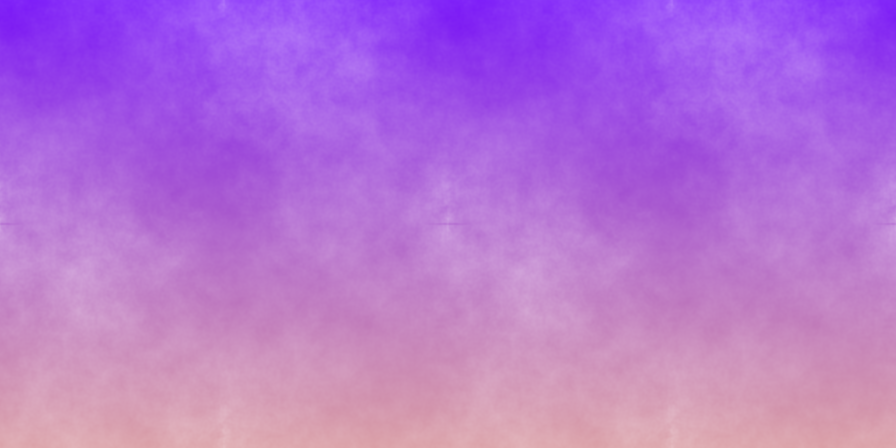
This background is drawn by a Shadertoy shader. Its source:

```glsl
// Soft violet-to-rose sky under a thin veil of white cloud.
// A vertical gradient is lightened by broad warped drifts plus wrapped
// gradient noise; staggered pinch points add narrow plumes and a dark seam.

const vec3 ROSE = vec3(0.83, 0.56, 0.59);
const vec3 VIOLET = vec3(0.45, 0.05, 0.97);
const vec3 CLOUD = vec3(1.0);

const float BASE_COVER = 0.205;     // mean opacity of the veil
const float DRIFT_STRETCH = 1.2;    // width to height of each drift
const float DRIFT_WARP = 0.10;      // how far noise bends the drifts
const float NOISE_COVER = 0.15;     // strength of the wispy detail
const float NOISE_CELLS = 8.0;      // coarsest cells per tile
const int OCTAVES = 5;
const float GAIN = 0.75;
const float PLUME_COVER = 0.14;
const float PLUME_HEIGHT = 0.065;
const float SEAM_COVER = 0.12;
const vec2 SEAM_SIZE = vec2(0.035, 0.0028);

// Broad light and dark drifts: centre x, centre y, radius, cover
const int DRIFT_COUNT = 11;
const vec4 DRIFTS[DRIFT_COUNT] = vec4[DRIFT_COUNT](
    vec4(0.65, 0.87, 0.19, 0.12),
    vec4(0.16, 0.40, 0.17, 0.12),
    vec4(0.47, 0.60, 0.14, -0.15),
    vec4(0.00, 0.95, 0.14, -0.13),
    vec4(0.22, 0.86, 0.13, -0.07),
    vec4(0.95, 0.16, 0.15, -0.08),
    vec4(0.50, 0.04, 0.12, 0.07),
    vec4(0.00, 0.57, 0.09, 0.06),
    vec4(0.66, 0.50, 0.10, 0.06),
    vec4(0.57, 0.38, 0.12, -0.06),
    vec4(0.10, 0.08, 0.14, 0.07)
);

// Shortest horizontal offset in a tile of width one
float wrapOffset(float x) {
    return fract(x + 0.5) - 0.5;
}

// Pseudo-random unit gradient for a lattice corner
vec2 gradientAt(vec2 corner, float period) {
    corner.x = mod(corner.x, period);
    vec3 q = fract(vec3(corner.xyx + period) * vec3(0.1031, 0.1030, 0.0973));
    q += dot(q, q.yzx + 33.33);
    float angle = 6.28318 * fract((q.x + q.y) * q.z);
    return vec2(cos(angle), sin(angle));
}

// Gradient noise that repeats horizontally
float gradientNoise(vec2 p, float period) {
    vec2 cell = floor(p);
    vec2 f = p - cell;
    vec2 w = f * f * f * (f * (f * 6.0 - 15.0) + 10.0);
    vec2 e = vec2(0.0, 1.0);
    float a = dot(gradientAt(cell, period), f);
    float b = dot(gradientAt(cell + e.yx, period), f - e.yx);
    float c = dot(gradientAt(cell + e.xy, period), f - e.xy);
    float d = dot(gradientAt(cell + e.yy, period), f - e.yy);
    return mix(mix(a, b, w.x), mix(c, d, w.x), w.y);
}

float wisps(vec2 p) {
    float sum = 0.0;
    float amplitude = 0.5;
    float cells = NOISE_CELLS;
    for (int i = 0; i < OCTAVES; i++) {
        sum += amplitude * gradientNoise(p * cells, cells);
        amplitude *= GAIN;
        cells *= 2.0;
    }
    return sum;
}

float driftCover(vec2 p) {
    float sum = 0.0;
    for (int i = 0; i < DRIFT_COUNT; i++) {
        vec4 drift = DRIFTS[i];
        vec2 d = vec2(wrapOffset(p.x - drift.x) / DRIFT_STRETCH, p.y - drift.y);
        sum += drift.w * exp(-dot(d, d) / (drift.z * drift.z));
    }
    return sum;
}

// Bright plume at each staggered pinch point, with a seam on the middle row
float pinchCover(vec2 p, float detail) {
    float sum = 0.0;
    for (int row = 0; row < 3; row++) {
        float level = 0.5 * float(row);
        vec2 d = vec2(wrapOffset(p.x - level - 0.5), p.y - level);
        float reach = PLUME_HEIGHT * (d.y > 0.0 ? 1.0 : 0.3);
        float rise = abs(d.y) / reach;
        float width = 0.007 + 0.25 * abs(d.y);
        float plume = exp(-abs(d.x) / width - rise * rise * 0.6);
        sum += PLUME_COVER * plume * (1.0 + 2.0 * detail);
        vec2 s = d / SEAM_SIZE;
        if (row == 1) sum -= SEAM_COVER * exp(-dot(s, s));
    }
    return sum;
}

void mainImage(out vec4 fragColor, in vec2 fragCoord) {
    vec2 p = fragCoord / iResolution.y;
    float detail = wisps(p);
    vec2 bend = vec2(wisps(p + vec2(0.0, 3.0)), wisps(p + vec2(0.0, 7.0)));
    float drift = driftCover(p + DRIFT_WARP * bend);
    // Bright drifts are more ragged than dark ones
    float ragged = clamp(1.0 + 4.0 * drift, 0.6, 1.5);
    float cover = BASE_COVER + drift + NOISE_COVER * ragged * detail;
    cover += pinchCover(p, detail);
    vec3 sky = mix(ROSE, VIOLET, p.y);
    fragColor = vec4(mix(sky, CLOUD, clamp(cover, 0.0, 1.0)), 1.0);
}
```
